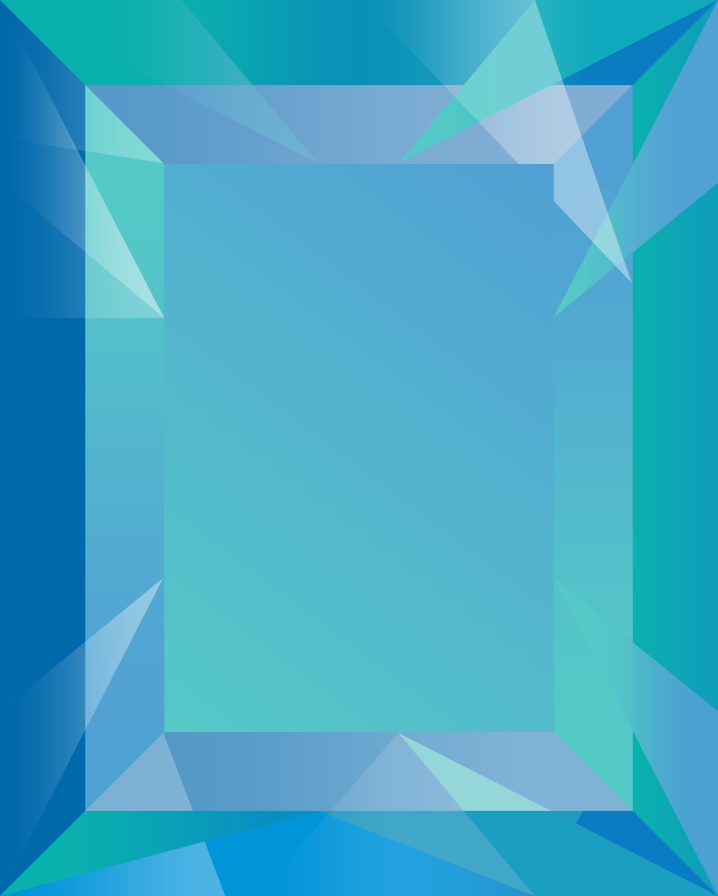
This background is drawn by a Shadertoy shader. Its source:

```glsl
// Faceted blue and teal gem frame around a soft diagonal gradient panel.

// Smooth coverage of a signed distance, positive inside.
float cover(float d) {
    return clamp(d * iResolution.y + 0.5, 0.0, 1.0);
}

// Signed distance to the line a-b, positive on its left.
float side(vec2 p, vec2 a, vec2 b) {
    vec2 e = b - a, q = p - a;
    return (e.x * q.y - e.y * q.x) / length(e);
}

// Triangle coverage, for either winding order.
float facet(vec2 p, vec2 a, vec2 b, vec2 c) {
    float winding = sign(side(c, a, b));
    float d = min(side(p, a, b) * winding,
              min(side(p, b, c) * winding, side(p, c, a) * winding));
    return cover(d);
}

// Coverage of the canvas inset equally on all four sides.
float insetBox(vec2 p, float inset) {
    vec2 d = min(p, vec2(0.8, 1.0) - p) - inset;
    return cover(min(d.x, d.y));
}

void mainImage(out vec4 fragColor, in vec2 fragCoord) {
    vec2 p = fragCoord / iResolution.xy * vec2(0.8, 1.0);
    float x = p.x, y = p.y;
    vec3 navy = vec3(0.0, 0.41, 0.67), azure = vec3(0.0, 0.58, 0.85);
    vec3 cobalt = vec3(0.04, 0.49, 0.76), teal = vec3(0.04, 0.69, 0.68);
    vec3 mint = vec3(0.33, 0.79, 0.78), sky = vec3(0.32, 0.63, 0.83);
    vec3 white = vec3(1.0);

    // Mitred sides meet along the corner diagonals.
    vec2 border = min(p, vec2(0.8, 1.0) - p);
    float horizontal = cover((border.x - border.y) * 0.707);
    float isRight = step(0.4, x), isTop = step(0.5, y);

    // Outer band
    vec3 topBand = mix(teal, vec3(0.04, 0.57, 0.72), smoothstep(0.18, 0.4, x));
    topBand = mix(topBand, vec3(0.12, 0.62, 0.76), smoothstep(0.4, 0.57, x));
    topBand = mix(topBand, cobalt, smoothstep(0.58, 0.66, x));
    vec3 bottomBand = mix(azure, cobalt, smoothstep(0.45, 0.65, x));
    vec3 rightBand = mix(teal, vec3(0.06, 0.62, 0.73), smoothstep(0.7, 0.8, x));
    vec3 color = mix(mix(navy, rightBand, isRight),
                     mix(bottomBand, topBand, isTop), horizontal);

    // Facets that only show in the lower outer band
    color = mix(color, mix(teal, vec3(0.04, 0.55, 0.76), smoothstep(0.05, 0.35, x)),
                facet(p, vec2(0.0), vec2(0.095), vec2(0.352, 0.094)));
    color = mix(color, vec3(0.14, 0.6, 0.76),
                facet(p, vec2(0.352, 0.096), vec2(0.596, 0.0), vec2(0.65, 0.096)));
    color = mix(color, white, 0.3 * smoothstep(0.0, 0.25, x) * (1.0 - smoothstep(0.08, 0.1, y))
                * facet(p, vec2(0.0), vec2(0.352, 0.094), vec2(0.251, 0.0))
                * cover(side(p, vec2(0.251, 0.0), vec2(0.182, 0.182))));

    // Pale inner ring
    vec3 topRing = mix(vec3(0.34, 0.6, 0.79), vec3(0.5, 0.68, 0.83), smoothstep(0.1, 0.55, x));
    vec3 bottomRing = mix(vec3(0.33, 0.6, 0.78), vec3(0.5, 0.7, 0.84), smoothstep(0.18, 0.62, x));
    vec3 leftRing = mix(sky, mint, smoothstep(0.15, 0.85, y));
    vec3 rightRing = mix(mint, sky, smoothstep(0.15, 0.85, y));
    vec3 ring = mix(mix(leftRing, rightRing, isRight),
                    mix(bottomRing, topRing, isTop), horizontal);
    float ringMask = insetBox(p, 0.095);
    color = mix(color, ring, ringMask);

    // Left highlights, fading out toward the canvas edge
    float fromLeft = smoothstep(0.0, 0.182, x);
    color = mix(color, white, 0.25 * fromLeft
                * facet(p, vec2(0.0, 1.0), vec2(0.183, 0.645), vec2(0.0, 0.645)));
    color = mix(color, white, 0.32 * fromLeft
                * facet(p, vec2(0.0, 1.0), vec2(0.183, 0.645), vec2(0.0, 0.798)));
    color = mix(color, white, 0.28 * fromLeft
                * facet(p, vec2(0.0, 1.0), vec2(0.182, 0.818), vec2(0.0, 0.846)));
    color = mix(color, white, 0.38 * fromLeft
                * facet(p, vec2(0.0), vec2(0.182, 0.355), vec2(0.0, 0.206)));

    // Upper left sweep and lower left ring highlight
    color = mix(color, vec3(0.42, 0.72, 0.83), 0.7 * smoothstep(0.12, 0.35, x)
                * facet(p, vec2(0.0, 1.0), vec2(0.202, 1.0), vec2(0.354, 0.818)));
    color = mix(color, white, 0.24 * ringMask
                * facet(p, vec2(0.0), vec2(0.182, 0.182), vec2(0.251, 0.0)));

    // Upper right facets
    color = mix(color, mix(mint, vec3(0.06, 0.66, 0.74), smoothstep(0.48, 0.68, x)),
                facet(p, vec2(0.596, 1.0), vec2(0.444, 0.818), vec2(0.8, 1.0)));
    color = mix(color, mix(mint, sky, smoothstep(0.62, 0.77, x)),
                facet(p, vec2(0.8, 1.0), vec2(0.617, 0.646), vec2(0.8, 0.796)));
    color = mix(color, white, 0.38 * smoothstep(0.4, 0.65, x)
                * facet(p, vec2(0.596, 1.0), vec2(0.704, 0.684), vec2(0.404, 1.0)));

    // Lower right facets
    color = mix(color, mix(mint, sky, smoothstep(0.66, 0.78, x)), 0.9
                * facet(p, vec2(0.8, 0.0), vec2(0.617, 0.355), vec2(0.8, 0.206)));
    color = mix(color, white, 0.13 * smoothstep(0.28, 0.45, x)
                * facet(p, vec2(0.444, 0.182), vec2(0.286, 0.0), vec2(0.596, 0.0)));
    vec3 lowerGlint = mix(vec3(0.1, 0.62, 0.76), vec3(0.58, 0.84, 0.85), ringMask);
    color = mix(color, lowerGlint,
                facet(p, vec2(0.444, 0.182), vec2(0.8, 0.0), vec2(0.596, 0.0)));

    // Center panel
    vec2 panel = (p - 0.183) / vec2(0.434, 0.634);
    float blend = clamp(dot(panel, vec2(0.35, 0.68)), 0.0, 1.0);
    color = mix(color, mix(mint, sky, blend), insetBox(p, 0.183));

    fragColor = vec4(color, 1.0);
}
```
